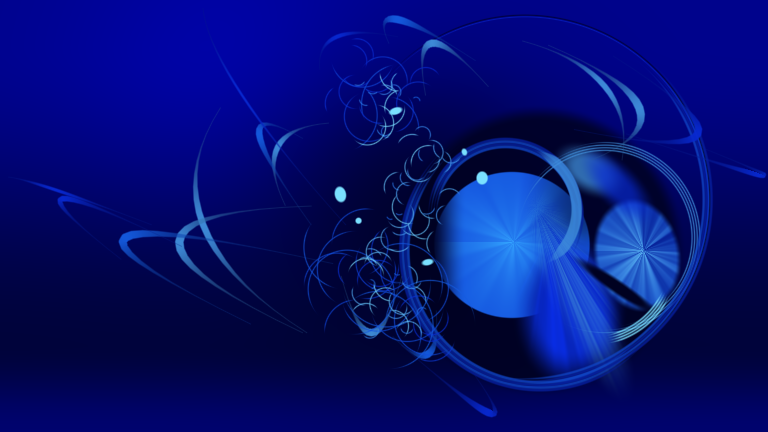
A Shadertoy shader for this background:

```glsl
vec3 col;
vec2 p;
float px;

const vec3 NAVY = vec3(0, .005, .13);
const vec3 BLUE = vec3(.03, .16, .82);
const vec3 AZURE = vec3(.08, .36, .88);
const vec3 STEEL = vec3(.25, .56, .86);
const vec3 ICE = vec3(.48, .88, 1);

float hash(float n) { return fract(sin(n * 127.1) * 43758.5); }

float noise(float x) {
    float f = fract(x);
    return mix(hash(floor(x)), hash(floor(x) + 1.), f * f * (3. - 2. * f));
}

void ink(vec3 c, float a) { col = mix(col, c, clamp(a, 0., 1.)); }

float inside(float d, float soft) { return 1. - smoothstep(-soft, soft, d); }

// Filled ellipse: centre, radii, turn, edge softness
float blob(float x, float y, float rx, float ry, float turn, float soft) {
    vec2 q = mat2(cos(turn), -sin(turn), sin(turn), cos(turn)) * (p - vec2(x, y));
    return inside((length(q / vec2(rx, ry)) - 1.) * min(rx, ry), soft);
}

float glow(float x, float y, float k) {
    vec2 q = p - vec2(x, y);
    return exp(-k * dot(q, q));
}

// Tapered curve from a, through m, to b
void stroke(float ax, float ay, float mx, float my, float bx, float by, float w, vec3 c) {
    vec2 a = vec2(ax, ay), b = vec2(bx, by), k = 2. * vec2(mx, my) - .5 * (a + b), last = a;
    float best = 9., at = 0.;
    for (int i = 1; i <= 18; i++) {
        float t = float(i) / 18.;
        vec2 next = mix(mix(a, k, t), mix(k, b, t), t), e = next - last;
        float h = clamp(dot(p - last, e) / dot(e, e), 0., 1.);
        float d = length(p - last - e * h);
        if (d < best) { best = d; at = t + (h - 1.) / 18.; }
        last = next;
    }
    float body = pow(sin(3.14 * clamp(at, 0., 1.)), 3.);
    ink(c * (.65 + .35 * body), inside(best - w * body - .0006, px) * (.4 + .55 * body));
}

// Circular arc around a middle angle
void arc(vec2 c, float r, float middle, float span, float w, vec3 tint) {
    vec2 q = p - c;
    float away = acos(clamp(dot(normalize(q + 1e-5), vec2(cos(middle), sin(middle))), -1., 1.));
    float fade = 1. - smoothstep(span * .6, span, away);
    ink(tint, inside(abs(length(q) - r) - w * fade, px) * fade * .8);
}

// Streaks that radiate from a point
float rays(vec2 c, float count) {
    vec2 q = p - c;
    float a = atan(q.y, q.x) * count;
    return noise(a + 4.) * .6 + noise(a * 2.7) * .4;
}

void mainImage(out vec4 fragColor, in vec2 fragCoord) {
    p = fragCoord / iResolution.y;
    px = 1. / iResolution.y;

    // Backdrop
    float level = mix(.23, .55, smoothstep(.2, .9, p.y)) + .2 * (1. - smoothstep(0., .2, p.y));
    col = vec3(0, .012, level + .12 * glow(.55, .82, 7.));
    ink(NAVY, .8 * glow(.97, .5, 9.));
    ink(NAVY, .85 * blob(1.25, .42, .32, .32, 0., .02));

    // Main disc, bright around its hub
    vec2 hub = vec2(1.19, .44);
    vec3 sheen = mix(BLUE, AZURE, .55 + .45 * rays(hub, 1.6));
    sheen += vec3(.12, .3, .12) * exp(-9. * length(p - hub)) * (.4 + rays(hub, 3.));
    sheen *= 1. - .45 * smoothstep(1.2, 1.35, p.x) * smoothstep(.4, .5, p.y);
    ink(sheen, blob(1.185, .433, .18, .169, 0., px) * smoothstep(.99, 1.08, p.x));

    // Soft lower lobe and its falling fan
    ink(BLUE * (.65 + .5 * rays(vec2(1.27, .46), 9.)), blob(1.32, .28, .1, .14, 0., .035));
    ink(mix(BLUE, STEEL, rays(vec2(1.24, .52), 24.)), .85 * blob(1.34, .32, .045, .17, .42, .03));

    // Right shell with glowing folds
    vec2 fold = vec2(1.49, .42);
    float shell = blob(1.475, .41, .095, .125, .2, .008), pleat = rays(fold, 4.);
    ink(mix(BLUE * .7, AZURE, pleat), shell);
    ink(ICE, shell * pleat * pleat * exp(-9. * length(p - fold)) * 1.3);
    ink(STEEL, .75 * blob(1.365, .605, .065, .04, -.5, .02));
    ink(BLUE, .7 * blob(1.43, .57, .08, .035, -.8, .02));
    ink(NAVY, blob(1.43, .335, .1, .014, -.6, .005));

    // Spiral rim in parallel bands
    vec2 outer = vec2(1.215, .537);
    for (int i = 0; i < 4; i++) {
        float f = float(i), g = .006 * f;
        vec3 band = mix(BLUE * .75, AZURE, mod(f, 2.) * .6);
        arc(vec2(1.25, .42), .323 - g, 3.95, 1.75, .0032, band);
        arc(vec2(1.17, .5), .178 - g, 1.3, 2., .0032, band);
        arc(outer, .432 - g, -.45, 1.4, .0028, band);
        arc(vec2(1.4, .45), .22 - g, .3 * f, 2.1, .0014, STEEL);
        arc(vec2(1.37, .4), .18 + g, -.9, .5, .002, ICE);
    }
    arc(outer, .428, .7, 1.9, .001, NAVY);
    arc(outer, .424, .7, 1.9, .0006, BLUE);
    arc(vec2(1.19, .515), .145, .1, 1.2, .012, STEEL);

    // Sweeping hooks, left side
    stroke(.51, .75, .47, .48, .71, .23, .007, STEEL);
    stroke(.72, .523, .415, .44, .7, .23, .009, STEEL);
    stroke(.77, .39, .29, .45, .58, .25, .009, AZURE);
    stroke(.42, .43, .145, .54, .28, .4, .006, BLUE);
    stroke(.02, .59, .13, .56, .35, .48, .003, BLUE);
    stroke(.76, .715, .643, .66, .66, .525, .006, STEEL);
    stroke(.7, .68, .6, .69, .72, .48, .007, AZURE);
    stroke(.47, .98, .56, .78, .8, .48, .002, BLUE);

    // Hooks on the right, top and bottom
    stroke(1.21, .905, 1.4, .8, 1.44, .63, .006, STEEL);
    stroke(1.27, .895, 1.48, .75, 1.37, .63, .009, STEEL);
    stroke(1.42, .87, 1.615, .69, 1.33, .7, .008, BLUE);
    stroke(1.62, .66, 1.76, .595, 1.45, .69, .006, BLUE);
    stroke(.985, .78, 1., .9, 1.13, .8, .008, STEEL);
    stroke(.74, .84, .78, .915, .92, .915, .004, BLUE);
    stroke(.9, .9, .92, .955, 1.1, .86, .008, AZURE);
    stroke(.79, .36, .86, .23, .93, .36, .008, STEEL);
    stroke(.91, .22, .99, .18, 1.01, .28, .008, AZURE);
    stroke(.93, .2, 1.13, .045, 1.1, .13, .008, BLUE);

    // Wide blue loops, then small bright curls
    for (float f = 0.; f < 110.; f++) {
        float curl = step(45., f), u = hash(f + .3), v = hash(f + 3.7);
        float y = mix(u < .5 ? .8 : .33, .25 + .55 * u, curl);
        vec2 c = vec2(.94 + .05 * sin(y * 14.), y);
        c += (vec2(hash(f + 7.1), hash(f + 9.7)) - .5) * mix(.22, .14, curl);
        vec3 tint = mix(mix(BLUE, AZURE, v), mix(AZURE, ICE, v), curl);
        float r = mix(.035 + .07 * v, .008 + .035 * v, curl);
        arc(c, r, 6.28 * hash(f + 4.4), .8 + 1.1 * hash(f + 8.8), .0011, tint);
    }

    // Pale droplets
    float drops = blob(.788, .55, .013, .018, .2, px) + blob(.916, .743, .015, .008, .3, px);
    drops += blob(1.116, .588, .013, .015, 0., px) + blob(.83, .489, .007, .007, 0., px);
    drops += blob(.99, .393, .013, .007, .2, px) + blob(1.075, .648, .006, .008, .3, px);
    ink(ICE, drops);
    fragColor = vec4(col, 1);
}
```
